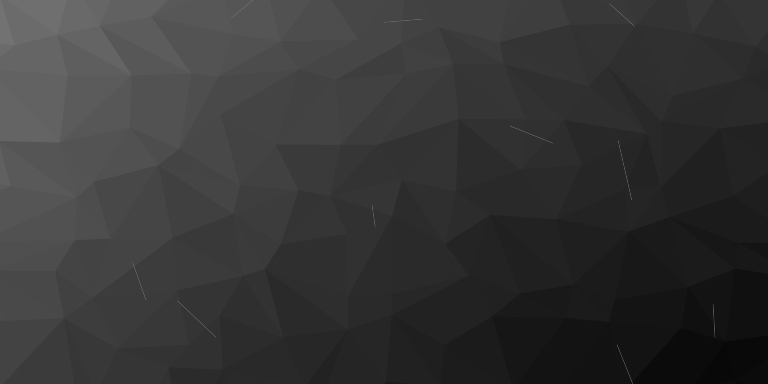
Write a Shadertoy shader that draws this background.

```glsl
// Low-poly backdrop: a jittered grid is split into triangles, each flat-shaded
// from a diagonal grey gradient sampled at its centre, plus a little random
// tone. A few hairline seams of light show between the facets.

const vec2 CANVAS = vec2(2.0, 1.0);        // working space, origin lower left
const vec2 CELL = vec2(0.148, 0.132);      // mesh cell size
const float JITTER = 0.76;                 // vertex scatter, in cells
const float TONE_SCATTER = 0.026;          // random tone range per facet

const float GREY_BOTTOM_LEFT = 0.245;
const float GREY_BOTTOM_RIGHT = 0.025;
const float GREY_TOP_LEFT = 0.455;
const float GREY_TOP_RIGHT = 0.205;
const float SAG_BOTTOM = 0.015;            // mid-width darkening
const float SAG_TOP = 0.050;

const float SEAM_GREY = 0.46;
const float SEAM_OPACITY = 0.75;
const float SEAM_HALF_WIDTH = 0.0008;
const int SEAM_COUNT = 10;
// Seam end points: start.xy, end.xy
const vec4 SEAMS[SEAM_COUNT] = vec4[SEAM_COUNT](
    vec4(0.602, 0.953, 0.659, 1.000), vec4(1.000, 0.942, 1.099, 0.950),
    vec4(1.588, 0.990, 1.652, 0.932), vec4(1.328, 0.672, 1.440, 0.627),
    vec4(1.610, 0.633, 1.645, 0.480), vec4(0.969, 0.466, 0.977, 0.409),
    vec4(0.346, 0.315, 0.380, 0.219), vec4(0.463, 0.216, 0.562, 0.122),
    vec4(1.857, 0.208, 1.862, 0.120), vec4(1.607, 0.102, 1.648, 0.000));

vec2 hash22(vec2 p) {
    vec3 q = fract(p.xyx * vec3(0.1031, 0.1030, 0.0973));
    q += dot(q, q.yzx + 33.33);
    return fract((q.xx + q.yz) * q.zy);
}

float cross2(vec2 a, vec2 b) { return a.x * b.y - a.y * b.x; }

float signedArea(vec2 a, vec2 b, vec2 c) { return cross2(b - a, c - a); }

// Mesh vertex belonging to a grid node
vec2 meshVertex(vec2 node) {
    return (node + JITTER * (hash22(node + 47.0) - 0.5)) * CELL;
}

float gradientGrey(vec2 p) {
    vec2 uv = clamp(p / CANVAS, 0.0, 1.0);
    float bottom = mix(GREY_BOTTOM_LEFT, GREY_BOTTOM_RIGHT, uv.x);
    float top = mix(GREY_TOP_LEFT, GREY_TOP_RIGHT, uv.x);
    float sag = 4.0 * uv.x * (1.0 - uv.x) * mix(SAG_BOTTOM, SAG_TOP, uv.y);
    return mix(bottom, top, uv.y) - sag;
}

// Positive to the left of the edge from a to b
float edgeDistance(vec2 p, vec2 a, vec2 b) {
    return cross2(b - a, p - a) / max(length(b - a), 1e-4);
}

// Counter-clockwise facet: x = weighted grey, y = coverage
vec2 facet(vec2 p, vec2 a, vec2 b, vec2 c, float pixel) {
    float inside = min(edgeDistance(p, a, b),
                   min(edgeDistance(p, b, c), edgeDistance(p, c, a)));
    float coverage = clamp(0.5 + inside / pixel, 0.0, 1.0);
    vec2 middle = (a + b + c) / 3.0;
    float scatter = hash22(floor(middle * 900.0) + 100.0).x - 0.5;
    float grey = gradientGrey(middle) + TONE_SCATTER * scatter;
    return vec2(grey, 1.0) * coverage;
}

float segmentDistance(vec2 p, vec2 a, vec2 b) {
    vec2 ab = b - a;
    float t = clamp(dot(p - a, ab) / dot(ab, ab), 0.0, 1.0);
    return length(p - a - ab * t);
}

void mainImage(out vec4 fragColor, in vec2 fragCoord) {
    vec2 p = fragCoord / iResolution.xy * CANVAS;
    float pixel = 1.0 / iResolution.y;

    // Facets of the surrounding cells
    vec2 home = floor(p / CELL);
    vec2 sum = vec2(0.0);
    for (int j = -1; j <= 1; j++) {
        for (int i = -1; i <= 1; i++) {
            vec2 node = home + vec2(i, j);
            vec2 a = meshVertex(node);
            vec2 b = meshVertex(node + vec2(1.0, 0.0));
            vec2 c = meshVertex(node + vec2(1.0, 1.0));
            vec2 d = meshVertex(node + vec2(0.0, 1.0));
            // Split along the diagonal that leaves the fuller triangles
            float splitAC = min(signedArea(a, b, c), signedArea(a, c, d));
            float splitBD = min(signedArea(a, b, d), signedArea(b, c, d));
            if (splitAC > splitBD) {
                sum += facet(p, a, b, c, pixel) + facet(p, a, c, d, pixel);
            } else {
                sum += facet(p, a, b, d, pixel) + facet(p, b, c, d, pixel);
            }
        }
    }
    float grey = sum.y > 0.01 ? sum.x / sum.y : gradientGrey(p);

    // Hairline seams
    float seam = 1e3;
    for (int k = 0; k < SEAM_COUNT; k++) {
        seam = min(seam, segmentDistance(p, SEAMS[k].xy, SEAMS[k].zw));
    }
    float seamCover = 1.0 - smoothstep(SEAM_HALF_WIDTH - 0.5 * pixel,
                                       SEAM_HALF_WIDTH + 0.5 * pixel, seam);
    grey = mix(grey, SEAM_GREY, SEAM_OPACITY * seamCover);

    fragColor = vec4(vec3(clamp(grey, 0.0, 1.0)), 1.0);
}
```
